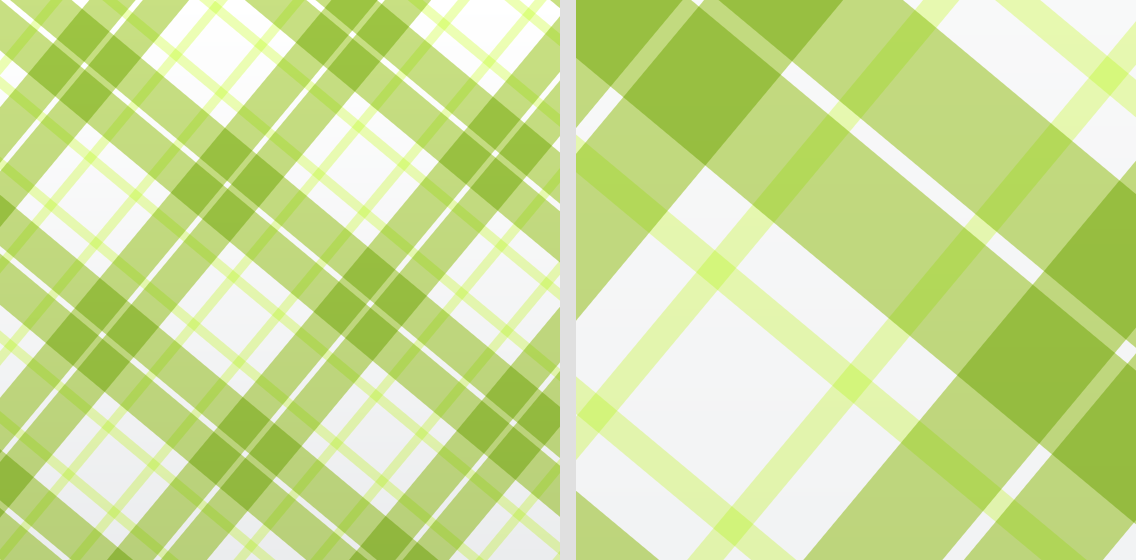
Left: the whole. Right: its middle third, enlarged.
Write a WebGL 1 fragment shader that draws this pattern.

```glsl
precision highp float;
// Diagonal green gingham plaid with white pinstripes and paired lime lines.

uniform vec2 u_resolution;

// Lengths are fractions of the canvas; x and y are the two weave axes.
const float WEAVE_ANGLE = 0.6946;
const vec2 WEAVE_ORIGIN = vec2(0.406, 0.670);
const vec2 PERIOD       = vec2(0.3321, 0.3490);
const vec2 BAND_WIDTH   = vec2(0.1370, 0.1510);
const vec2 GAP_WIDTH    = vec2(0.0098, 0.0104);
const vec2 LIME_OFFSET  = vec2(0.0527, 0.0553);
const vec2 LIME_WIDTH   = vec2(0.0166, 0.0172);

// Cloth shading, and dyes that multiply it once per layer.
const vec3 CLOTH_TOP    = vec3(1.0, 1.0, 1.0);
const vec3 CLOTH_BOTTOM = vec3(0.922, 0.928, 0.934);
const vec3 GREEN_DYE    = vec3(0.783, 0.877, 0.510);
const vec3 LIME_DYE     = vec3(0.930, 1.0, 0.707);

// Antialiased coverage of a stripe on each axis.
vec2 stripe(vec2 centerDistance, vec2 width, float pixel) {
    return clamp((0.5 * width - centerDistance) / pixel + 0.5, 0.0, 1.0);
}

// Tints the cloth with both stripe directions of one dye.
vec3 dyeCloth(vec3 cloth, vec3 dye, vec2 coverage) {
    return cloth * mix(vec3(1.0), dye, coverage.x) * mix(vec3(1.0), dye, coverage.y);
}

void main() {
    float pixel = 1.0 / min(u_resolution.x, u_resolution.y);
    vec2 uv = gl_FragCoord.xy * pixel;

    // Rotate onto the weave and fold into distance from the nearest band center.
    float c = cos(WEAVE_ANGLE);
    float s = sin(WEAVE_ANGLE);
    vec2 p = uv - WEAVE_ORIGIN;
    vec2 weave = vec2(c * p.x - s * p.y, s * p.x + c * p.y);
    vec2 bandDistance = abs(fract(weave / PERIOD + 0.5) - 0.5) * PERIOD;

    // Wide bands split by an undyed gap; lime lines flank each cell center.
    vec2 band = stripe(bandDistance, BAND_WIDTH, pixel)
              - stripe(bandDistance, GAP_WIDTH, pixel);
    vec2 limeDistance = abs(0.5 * PERIOD - bandDistance - LIME_OFFSET);
    vec2 lime = stripe(limeDistance, LIME_WIDTH, pixel);

    // Shade the cloth from bottom to top, then layer the dyes.
    float height = gl_FragCoord.y / u_resolution.y;
    vec3 color = mix(CLOTH_BOTTOM, CLOTH_TOP, height);
    color = dyeCloth(color, GREEN_DYE, band);
    color = dyeCloth(color, LIME_DYE, lime);
    gl_FragColor = vec4(color, 1.0);
}
```
